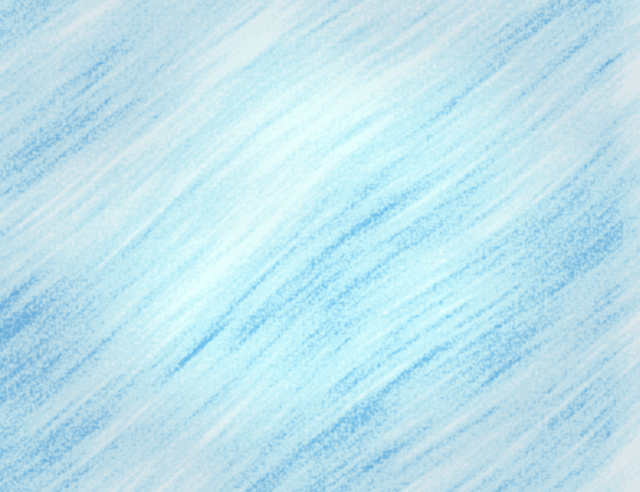
A WebGL 2 fragment shader for this texture:

```glsl
#version 300 es
precision highp float;

uniform vec2 u_resolution;
out vec4 fragColor;

// Pigment ramp and shading
const vec3 PALE = vec3(0.90, 1.00, 0.995);
const vec3 SKY = vec3(0.76, 0.95, 0.98);
const vec3 DEEP = vec3(0.44, 0.76, 0.93);
const vec3 GREY_TINT = vec3(0.955, 0.905, 0.925);

// Stroke layout, in canvas heights
const float STROKE_ANGLE = 0.66;
const float BEND = 0.05;
const vec2 PATCH_FREQ = vec2(1.5, 5.0);
const vec2 BAND_FREQ = vec2(2.2, 17.0);
const vec2 STREAK_FREQ = vec2(4.0, 46.0);
const vec2 HAIR_FREQ = vec2(11.0, 105.0);
const vec2 DARK_STROKE = vec2(0.34, 0.034);
const vec2 PALE_STROKE = vec2(0.42, 0.026);
const float GRAIN_FREQ = 150.0;

// Amounts of pigment
const float BASE = 0.50;
const float PATCH_AMOUNT = 0.42;
const float BAND_AMOUNT = 0.24;
const float STREAK_AMOUNT = 0.30;
const float HAIR_AMOUNT = 0.20;
const float GRAIN_AMOUNT = 0.30;
const float DARK_AMOUNT = 0.22;
const float PALE_AMOUNT = 0.20;
const float GLOW_AMOUNT = 0.30;

// Bright area, in canvas heights
const vec2 GLOW_CENTER = vec2(0.56, 0.72);
const vec2 GLOW_SIZE = vec2(0.46, 0.20);

vec2 hash2(vec2 p) {
    vec3 q = fract(vec3(p.xyx) * vec3(0.1031, 0.1030, 0.0973));
    q += dot(q, q.yzx + 33.33);
    return fract((q.xx + q.yz) * q.zy);
}

vec2 gradientAt(vec2 cell) {
    float a = 6.28318 * hash2(cell).x;
    return vec2(cos(a), sin(a));
}

float gradientNoise(vec2 p) {
    vec2 i = floor(p), f = fract(p);
    vec2 u = f * f * f * (f * (f * 6.0 - 15.0) + 10.0);
    vec2 e = vec2(1.0, 0.0);
    float a = dot(gradientAt(i), f);
    float b = dot(gradientAt(i + e.xy), f - e.xy);
    float c = dot(gradientAt(i + e.yx), f - e.yx);
    float d = dot(gradientAt(i + e.xx), f - e.xx);
    return mix(mix(a, b, u.x), mix(c, d, u.x), u.y);
}

// Scattered tapered strokes, one per occupied cell of staggered rows
float strokes(vec2 s, vec2 size, float share, float seed) {
    vec2 q = s / size;
    q.x += 7.0 * hash2(vec2(floor(q.y), seed)).x;
    vec2 cell = floor(q), f = fract(q) - 0.5;
    vec2 shape = hash2(cell + seed);
    vec2 pick = hash2(cell + seed + 51.7);
    float taper = 1.0 - smoothstep(0.35, 1.0, abs(f.x) / mix(0.18, 0.49, shape.x));
    float body = 1.0 - smoothstep(0.02, 0.30, abs(f.y - 0.4 * (shape.y - 0.5)));
    return step(pick.x, share) * mix(0.4, 1.0, pick.y) * taper * body;
}

void main() {
    vec2 uv = gl_FragCoord.xy / u_resolution;
    vec2 p = gl_FragCoord.xy / u_resolution.y;

    // Stroke space: x along, y across
    float c = cos(STROKE_ANGLE), k = sin(STROKE_ANGLE);
    mat2 toStroke = mat2(c, -k, k, c);
    vec2 s = toStroke * p;
    s.y += BEND * gradientNoise(p * 1.7 + 4.3);

    // Pencil layers from broad to fine
    float pigment = BASE;
    pigment += PATCH_AMOUNT * gradientNoise(s * PATCH_FREQ + 11.4);
    pigment += BAND_AMOUNT * gradientNoise(s * BAND_FREQ + 23.1);
    pigment += STREAK_AMOUNT * gradientNoise(s * STREAK_FREQ + 37.6);
    pigment += HAIR_AMOUNT * gradientNoise(s * HAIR_FREQ + 71.9);
    for (int i = 0; i < 2; i++) {
        float seed = 13.0 + 29.0 * float(i);
        vec2 shifted = s + 0.017 * float(i);
        pigment += DARK_AMOUNT * strokes(shifted, DARK_STROKE, 0.28, seed);
        pigment -= PALE_AMOUNT * strokes(shifted, PALE_STROKE, 0.34, seed + 90.0);
    }

    // Bright centre and pale right margin
    vec2 g = toStroke * (p - GLOW_CENTER) / GLOW_SIZE;
    pigment -= GLOW_AMOUNT * exp(-dot(g, g));
    pigment -= 0.25 * smoothstep(0.94, 1.0, uv.x);

    // Paper tooth
    float grain = gradientNoise(p * GRAIN_FREQ) + 0.6 * gradientNoise(p * GRAIN_FREQ * 0.53 + 9.2);
    pigment += GRAIN_AMOUNT * grain * mix(0.6, 1.1, clamp(pigment, 0.0, 1.0));
    pigment = clamp(pigment, 0.0, 1.0);

    // Colour, greyed towards the rim
    vec3 color = mix(PALE, SKY, smoothstep(0.0, 0.55, pigment));
    color = mix(color, DEEP, smoothstep(0.45, 1.05, pigment));
    float rim = smoothstep(0.35, 1.10, length(uv * 2.0 - 1.0));
    float grey = clamp(rim + 0.7 * gradientNoise(p * 2.3 + 17.0), 0.0, 1.0);
    fragColor = vec4(color * mix(vec3(1.0), GREY_TINT, grey), 1.0);
}
```
